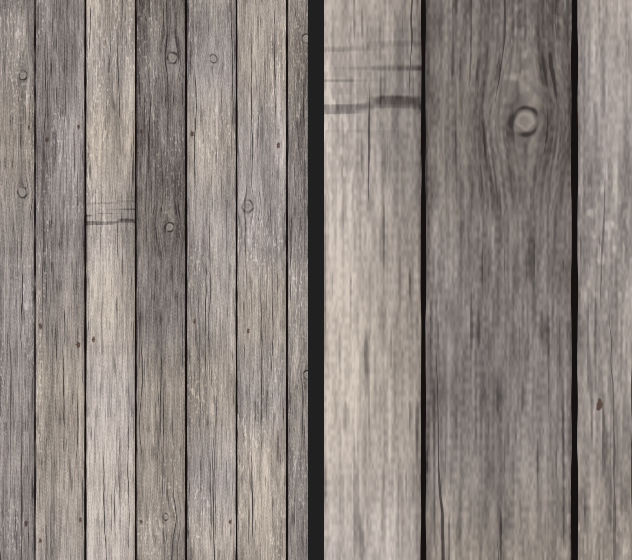
Left: the whole. Right: its middle third, enlarged.
This texture is drawn by a Shadertoy shader. Its source:

```glsl
// Weathered grey planks: seven upright boards split by dark, uneven gaps.
// Stretched value noise makes the grain; hashed cells place knots, cracks
// and nails. Lengths are in board widths, so it scales with the canvas.

const float PITCH = 0.1636;      // board width / canvas width
const float FIRST_GAP = 0.1137;  // first gap / canvas width
const float NAIL_STEP = 3.9;
const vec3 GAP_COLOR = vec3(0.085, 0.068, 0.065);
const vec3 DARK_WOOD = vec3(0.25, 0.23, 0.225);
const vec3 PALE_WOOD = vec3(0.83, 0.785, 0.75);
const vec3 RUST = vec3(0.29, 0.21, 0.18);

float hash(vec2 p) {
    return fract(sin(dot(p, vec2(127.1, 311.7))) * 43758.5453);
}

float noise(vec2 p) {
    vec2 i = floor(p), f = fract(p);
    f = f * f * (3.0 - 2.0 * f);
    return mix(mix(hash(i), hash(i + vec2(1, 0)), f.x),
               mix(hash(i + vec2(0, 1)), hash(i + vec2(1, 1)), f.x), f.y);
}

// Noise stretched along the board, with a separate pattern for each board
float fiber(vec2 p, vec2 scale, float seed) {
    return noise(p * scale + vec2(seed * 83.3, seed * 37.7));
}

// Offset from the knot in this cell (xy), radius (z), presence (w)
vec4 knotAt(vec2 p, float id) {
    float cell = floor(p.y / 2.8);
    vec2 key = vec2(id + 3.0, cell + 11.0);
    vec2 center = vec2(mix(0.18, 0.82, hash(key)),
                       (cell + mix(0.25, 0.75, hash(key + 5.3))) * 2.8);
    float radius = mix(0.06, 0.11, hash(key + 9.1));
    return vec4(p - center, radius, step(0.64, hash(key + 17.7)));
}

// Tapered, wandering drying cracks
float cracks(vec2 p, float id, float px) {
    float cover = 0.0;
    for (int k = 0; k < 10; k++) {
        vec2 key = vec2(id * 7.0 + 2.0, float(k) * 3.0 + 1.0);
        float middle = hash(key) * 11.2;
        float reach = mix(0.4, 2.0, hash(key + 4.7));
        float taper = 1.0 - abs(p.y - middle) / reach;
        float x = mix(0.08, 0.92, hash(key + 8.2))
                + (noise(vec2(p.y * 1.1, hash(key) * 60.0)) - 0.5) * 0.07
                + (noise(vec2(p.y * 7.0, hash(key) * 90.0)) - 0.5) * 0.014;
        float width = 0.009 * taper * (0.3 + noise(vec2(p.y * 5.0, key.y)));
        float line = 1.0 - smoothstep(width - px * 0.5, width + px * 0.7, abs(p.x - x));
        cover = max(cover, line * smoothstep(0.0, 0.35, taper) * mix(0.35, 0.9, hash(key + 2.9)));
    }
    return cover;
}

// Two small nails per board on each row, some of them missing
float nails(vec2 p, float id, float px) {
    float row = floor((p.y - 0.62) / NAIL_STEP + 0.5);
    float side = step(0.5, p.x);
    vec2 key = vec2(id * 2.0 + side, row + 21.0);
    vec2 center = vec2(mix(0.17, 0.83, side) + (hash(key) - 0.5) * 0.14,
                       0.62 + row * NAIL_STEP + (hash(key + 6.1) - 0.5) * 0.5);
    vec2 d = (p - center) * vec2(1.0, 0.6);
    float radius = mix(0.016, 0.032, hash(key + 1.9)) + (noise(p * 40.0) - 0.5) * 0.02;
    float head = 1.0 - smoothstep(radius - px * 0.5, radius + px, length(d));
    return head * step(0.42, hash(key + 3.3));
}

// Brightness of one board before its defects
float woodTone(vec2 p, float id) {
    float base[7] = float[7](0.535, 0.585, 0.66, 0.51, 0.59, 0.63, 0.555);
    float tone = base[int(clamp(id, 0.0, 6.0))];
    // Broad stains and a change of weathering part way up
    tone += (fiber(p, vec2(2.6, 0.4), id) - 0.5) * 0.18;
    tone += (fiber(p, vec2(2.0, 1.4), id + 9.0) - 0.5) * 0.07;
    float seam = 6.1 + (hash(vec2(id, 4.0)) - 0.5) * 0.3;
    tone -= (smoothstep(-0.15, 0.15, p.y - seam) - 0.4) * 0.07 * hash(vec2(id, 8.0));
    // Grain from coarse to fine
    tone += (fiber(p, vec2(9.0, 0.5), id + 1.0) - 0.5) * 0.09;
    tone += (fiber(p, vec2(27.0, 1.1), id + 2.0) - 0.5) * 0.11;
    tone += (fiber(p, vec2(61.0, 3.7), id + 3.0) - 0.5) * 0.15;
    tone += (fiber(p, vec2(83.0, 27.0), id + 4.0) - 0.5) * 0.1;
    // Pale worn flecks and thin dark pores
    float worn = smoothstep(0.4, 0.8, fiber(p, vec2(2.5, 0.8), id + 5.0));
    tone += 0.12 * worn * smoothstep(0.62, 0.9, fiber(p, vec2(43.0, 13.0), id + 6.0));
    tone -= 0.14 * smoothstep(0.75, 0.95, fiber(p, vec2(41.0, 2.3), id + 7.0));
    return tone;
}

void mainImage(out vec4 fragColor, in vec2 fragCoord) {
    vec2 p = fragCoord / (iResolution.x * PITCH);
    float px = 1.0 / (iResolution.x * PITCH);
    float across = p.x - FIRST_GAP / PITCH + 1.0;
    float id = floor(across);
    vec2 q = vec2(fract(across), p.y);

    // Grain bends around the knots
    vec4 knot = knotAt(q, id);
    float r = length(knot.xy * vec2(1.0, 0.85)) / knot.z + (noise(q * 12.0) - 0.5) * 0.35;
    float bend = knot.w * exp(-dot(knot.xy, knot.xy * vec2(18.0, 9.0)));
    vec2 bent = q - vec2(knot.x * bend * 0.65, 0.0);
    float tone = woodTone(bent, id);

    // Knot: pale ringed heart inside a broken dark rim
    float heart = (1.0 - smoothstep(0.8, 1.1, r)) * knot.w;
    tone = mix(tone, 0.57 + 0.05 * sin(r * 11.0 + noise(q * 25.0) * 4.0), heart * 0.7);
    float rim = exp(-pow((r - 1.0) * 5.0, 2.0)) * knot.w;
    tone -= rim * 0.34 * noise(knot.xy * 14.0 + id * 5.0);

    // Saw marks across the third board
    float sawn = exp(-pow((q.y - 6.8) * 3.5, 2.0)) * (1.0 - step(0.5, abs(id - 2.0)));
    tone -= 0.22 * sawn * smoothstep(0.55, 0.85, noise(vec2(q.x * 2.5, q.y * 24.0)));

    // Shadow beside the gaps
    float edge = min(q.x, 1.0 - q.x);
    tone -= 0.13 * exp(-edge * 24.0);

    vec3 color = mix(DARK_WOOD, PALE_WOOD, clamp((tone - 0.24) / 0.56, 0.0, 1.0));
    color *= mix(vec3(0.99, 0.995, 1.015), vec3(1.01, 1.0, 0.97), noise(vec2(id * 4.0, q.y * 0.6)));
    color = mix(color, DARK_WOOD * 0.7, cracks(bent, id, px));
    color = mix(color, RUST, nails(q, id, px) * 0.75);

    // Gaps differ in width and waver along their length
    float gapId = floor(across + 0.5);
    float gap = mix(0.009, 0.021, hash(vec2(gapId, 2.0))) + (noise(vec2(gapId * 9.0, p.y * 4.0)) - 0.5) * 0.008;
    color = mix(GAP_COLOR, color, smoothstep(gap - px * 0.5, gap + px * 0.5, edge));
    fragColor = vec4(color, 1.0);
}
```
